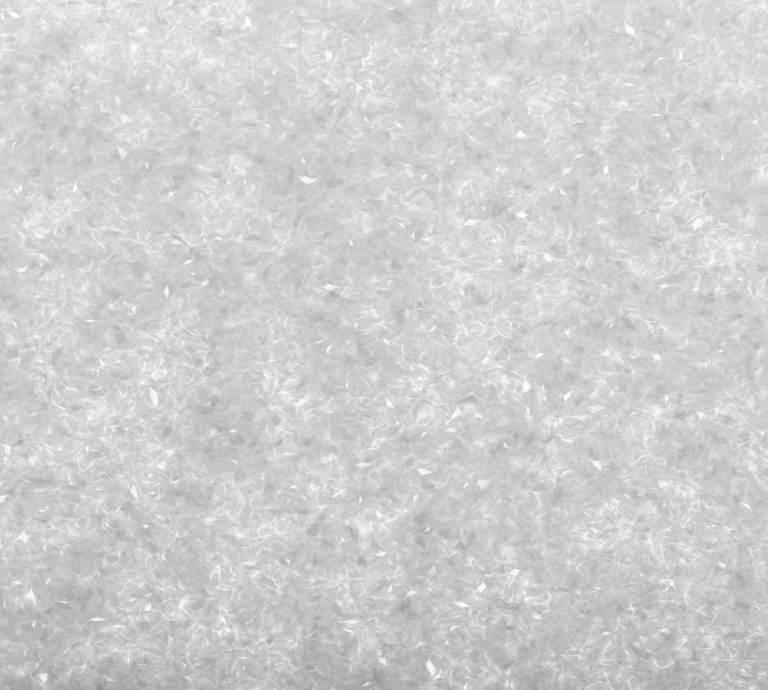
Reproduce this texture procedurally as a Shadertoy shader.

```glsl
// Close view of fresh snow: a pale grey bank that darkens towards its foot.
// Warped noise gives soft clumps and frosty fibres; layers of randomly turned
// slivers on jittered grids give ice plates, needles and a few bright glints.

vec4 hash4(vec2 p) {
    vec4 h = fract(p.xyxy * vec4(0.1031, 0.1030, 0.0973, 0.1099));
    h += dot(h, h.wzxy + 33.33);
    return fract((h.xxyz + h.yzzw) * h.zywx);
}

// Value noise in -0.5 .. 0.5
float noise(vec2 p) {
    vec2 cell = floor(p), f = fract(p);
    f = f * f * (3.0 - 2.0 * f);
    float low = mix(hash4(cell).x, hash4(cell + vec2(1, 0)).x, f.x);
    float high = mix(hash4(cell + vec2(0, 1)).x, hash4(cell + vec2(1, 1)).x, f.x);
    return mix(low, high, f.y) - 0.5;
}

float fbm(vec2 p) {
    float sum = 0.0, weight = 1.0;
    for (int i = 0; i < 4; i++) {
        sum += weight * noise(p);
        p = mat2(1.6, 1.2, -1.2, 1.6) * p + 17.3;
        weight *= 0.75;
    }
    return sum;
}

// Thin bright creases along the zero lines of stretched noise
float fibres(vec2 p) {
    float sum = 0.0;
    for (int i = 0; i < 3; i++) {
        sum += pow(1.0 - 2.0 * abs(noise(p * vec2(0.7, 1.3))), 5.0);
        p = mat2(0.5, 0.87, -0.87, 0.5) * p * 1.15 + 9.1;
    }
    return sum / 3.0;
}

// Bent, tapered slivers: size is half length and half width in cells,
// tone is the darkest and lightest shade, share is the part of cells filled.
float slivers(vec2 p, float cells, vec2 size, vec2 tone, float share, float softness, float seed) {
    float pixel = 0.9 * cells / iResolution.y;
    float shade = 0.0;
    p = p * cells + seed;
    vec2 home = floor(p);
    for (int y = -1; y <= 1; y++)
    for (int x = -1; x <= 1; x++) {
        vec2 cell = home + vec2(x, y);
        vec4 place = hash4(cell + seed), look = hash4(cell + seed + 71.7);
        if (look.x > share) continue;
        float angle = 6.2832 * place.z;
        float c = cos(angle), s = sin(angle);
        vec2 q = mat2(c, -s, s, c) * (p - cell - place.xy);
        vec2 halfSize = size * mix(vec2(0.5), vec2(1.0), vec2(place.w, look.y));
        q.y += (look.z - 0.5) * q.x * q.x / size.x;
        float d = (abs(q.x) / halfSize.x + abs(q.y) / halfSize.y - 1.0) * halfSize.y;
        float blur = pixel + softness * halfSize.y;
        float facet = 1.0 + 0.45 * clamp(q.y / halfSize.y, -1.0, 1.0);
        shade += (1.0 - smoothstep(-blur, blur, d)) * facet * mix(tone.x, tone.y, look.w);
    }
    return shade;
}

void mainImage(out vec4 fragColor, in vec2 fragCoord) {
    vec2 uv = fragCoord / iResolution.y;
    vec2 p = uv * vec2(1.0, 1.15);

    // Irregular clumps
    vec2 warp = vec2(noise(p * 38.0), noise(p * 38.0 + 50.0));
    vec2 bent = p + 0.014 * warp;
    float clump = fbm(bent * 15.0);
    float frost = smoothstep(-0.35, 0.4, clump + 0.5 * noise(p * 30.0 + 8.0));

    // Overlapping crystals, whitest on the frosted clumps
    float detail = 0.06 * clump;
    detail += slivers(bent, 44.0, vec2(0.75, 0.45), vec2(-0.06, 0.055), 1.0, 0.3, 3.0);
    detail += slivers(bent, 72.0, vec2(0.9, 0.28), vec2(-0.045, 0.085), 0.9, 0.2, 131.0) * (0.45 + 0.6 * frost);
    detail += slivers(p, 62.0, vec2(0.8, 0.10), vec2(0.02, 0.12), 0.75, 0.1, 257.0) * (0.25 + 0.8 * frost);
    detail += 0.075 * (fibres(bent * 95.0) - 0.3) * (0.4 + 0.9 * frost);
    detail += 0.05 * noise(p * 210.0);

    // Sparse glints
    float glint = slivers(bent, 24.0, vec2(0.32, 0.18), vec2(0.06, 0.22), 0.13, 0.15, 401.0);
    glint += slivers(p, 40.0, vec2(0.36, 0.13), vec2(0.06, 0.20), 0.14, 0.1, 577.0);

    // Bank shading
    float bank = mix(0.785, 0.845, uv.y) - 0.075 * exp(-9.0 * uv.y);
    bank += 0.02 * noise(uv * 4.0);
    float snow = bank + detail * mix(1.15, 0.9, uv.y) + glint;

    // Roll off the highlights only
    float over = max(snow - 0.90, 0.0);
    snow = min(snow, 0.90) + 0.1 * (1.0 - exp(-10.0 * over));
    fragColor = vec4(vec3(clamp(snow, 0.0, 1.0)), 1.0);
}
```
